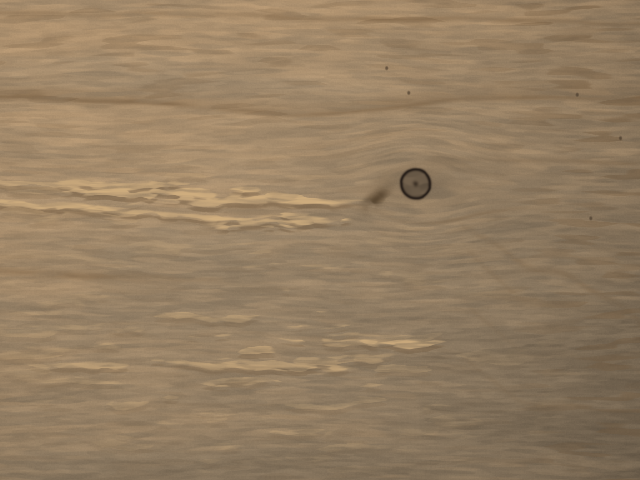
Write a WebGL 1 fragment shader that draws this texture.

```glsl
precision highp float;
uniform vec2 u_resolution;

float hash(vec2 p) {
  return fract(sin(dot(p, vec2(127.1, 311.7))) * 4375.85);
}

// Smooth cellular noise: random cell values blended by distance
float cells(vec2 p) {
  vec2 base = floor(p);
  float sum = 0.0, total = 0.0;
  for (int j = -1; j <= 1; j++) {
    for (int i = -1; i <= 1; i++) {
      vec2 cell = base + vec2(float(i), float(j));
      vec2 d = cell + vec2(hash(cell), hash(cell + 7.3)) - p;
      float weight = exp(-7.0 * dot(d, d));
      sum += weight * hash(cell + 3.1);
      total += weight;
    }
  }
  return sum / total;
}

float bump(float d, float width) {
  return exp(-d * d / (width * width));
}

// Tapered sliver with a ragged outline
float sliver(vec2 d, vec2 halfSize, float slope, float ragged) {
  float across = abs(d.y - slope * d.x) / halfSize.y;
  float along = d.x / halfSize.x;
  return 1.0 - smoothstep(0.4, 1.3, along * along + across + ragged);
}

// Torn fibres: long splits on the left, then scattered chips below
float tears(vec2 p) {
  p.y += 0.002 * sin(p.x * 31.0) + 0.001 * sin(p.x * 73.0 + 1.0);
  float ragged = 1.3 * (cells(p * vec2(16.0, 90.0)) - 0.45) + 1.3 * (cells(p * vec2(38.0, 150.0)) - 0.5);
  float t = sliver(p - vec2(0.40, 0.595), vec2(0.30, 0.015), -0.04, ragged);
  t = max(t, sliver(p - vec2(0.56, 0.582), vec2(0.25, 0.008), -0.01, ragged * 0.5));
  t = max(t, sliver(p - vec2(0.20, 0.564), vec2(0.38, 0.008), -0.07, ragged * 0.6));
  t = max(t, 0.8 * sliver(p - vec2(0.15, 0.617), vec2(0.25, 0.007), -0.03, ragged));
  t = max(t, sliver(p - vec2(0.57, 0.537), vec2(0.15, 0.010), 0.04, ragged));
  t = max(t, 0.85 * sliver(p - vec2(0.77, 0.288), vec2(0.17, 0.009), -0.03, ragged));
  t = max(t, 0.7 * sliver(p - vec2(0.56, 0.238), vec2(0.23, 0.008), -0.03, ragged));
  t = max(t, 0.6 * sliver(p - vec2(0.19, 0.237), vec2(0.11, 0.008), -0.02, ragged));
  float region = bump(p.y - 0.26, 0.2) * bump(p.x - 0.5, 0.45) + 0.7 * bump(p.y - 0.58, 0.07) * bump(p.x - 0.3, 0.4);
  float chips = smoothstep(0.74, 0.9, cells(p * vec2(10.0, 75.0) + 4.0) - 0.15 * ragged);
  return max(t, 0.6 * chips * region);
}

// Dark growth lines, including the arcs falling away from the knot
float seams(vec2 p) {
  float x = p.x;
  float y = p.y + 0.003 * sin(x * 11.0) + 0.0015 * sin(x * 29.0 + 2.0);
  float s = 0.6 * bump(y - 0.975 + 0.017 * x, 0.006);
  float dip = y - 0.798 + 0.035 * bump(x - 0.6, 0.3);
  s += 0.7 * bump(dip, 0.006) + 0.4 * bump(dip - 0.012, 0.014);
  s += 0.65 * bump(y - 0.437 + 0.05 * x, 0.009) * (1.0 - smoothstep(0.2, 0.65, x));
  s += 0.5 * bump(y - 0.665, 0.005) * smoothstep(0.88, 1.05, x);
  s += 0.9 * bump(y - 0.55 - 0.016 * sin((x - 1.0) * 16.0), 0.004) * bump(x - 0.95, 0.11);
  float run = max(x - 0.94, 0.0), start = smoothstep(0.0, 0.06, run);
  float sway = 0.012 * sin(x * 19.0) + 0.005 * sin(x * 47.0);
  s += 0.45 * start * bump(y - 0.535 + 0.45 * run + 0.15 * run * run + sway, 0.008);
  for (int i = 0; i < 3; i++) {
    float k = float(i);
    s += 0.22 * start * bump(y - 0.52 + 0.12 * k + (0.2 - 0.02 * k) * (1.0 - exp(-7.0 * run)) + sway, 0.007);
  }
  return s;
}

void main() {
  vec2 p = gl_FragCoord.xy / u_resolution.y;
  vec2 d = p - vec2(0.866, 0.617);

  // Grain flows around the knot
  float flow = d.y * (1.0 - 0.7 * exp(-60.0 * d.x * d.x - 110.0 * d.y * d.y));
  flow += 0.005 * sin(p.x * 5.0 + flow * 9.0) + 0.002 * sin(p.x * 13.0 - flow * 17.0);
  vec2 g = vec2(p.x, flow);
  float broad = cells(g * vec2(1.6, 11.0)) - 0.5;
  float streak = cells(g * vec2(5.0, 60.0) + 11.0) - 0.5;
  float fine = cells(g * vec2(15.0, 130.0) + 23.0) - 0.5;
  float hair = cells(g * vec2(34.0, 210.0) + 57.0) - 0.5;

  // Light falls off to the lower right and the corners
  vec2 c = p - vec2(0.55, 0.6);
  float light = 1.03 + 0.11 * c.y - 0.09 * c.x - 0.17 * dot(c, c);
  light += 0.06 * broad + 0.07 * streak + 0.085 * fine + 0.07 * hair;
  light += 0.03 * (hash(floor(p * 384.0)) - 0.5);
  vec3 cool = vec3(0.585, 0.507, 0.407), warm = vec3(0.637, 0.53, 0.403);
  float warmth = 0.3 + 0.55 * (p.y - 0.4) - 0.3 * (p.x - 0.6) + 0.6 * broad + 0.4 * fine;
  vec3 color = mix(cool, warm, clamp(warmth, 0.0, 1.0)) * light;

  // Growth lines and short dark dashes, denser near the right edge
  vec3 brown = vec3(0.43, 0.335, 0.23);
  float lines = seams(p) * (0.8 + 0.8 * streak + 0.6 * fine);
  float dashes = smoothstep(0.64, 0.86, cells(g * vec2(13.0, 105.0) + 41.0));
  lines += dashes * (0.16 + 0.2 * smoothstep(0.6, 0.9, p.y) + 0.5 * smoothstep(1.0, 1.3, p.x));
  color = mix(color, brown, clamp(0.5 * lines, 0.0, 0.7));

  // Torn fibres catch light above a thin shadow
  float torn = tears(p);
  float shadow = tears(p + vec2(0.0, 0.010)) * (1.0 - torn);
  color = mix(color, brown, 0.4 * shadow);
  color = mix(color, vec3(0.80, 0.67, 0.49), torn * (0.72 + 0.6 * fine + 0.4 * hair));

  // Knot: stained surround, pale disc, dark ring and pith
  float r = length(d) + 0.0015 * (cells(p * 60.0) - 0.5);
  float stain = bump(d.y + 0.036 - 0.6 * (d.x + 0.09), 0.016) * bump(d.x + 0.085, 0.028);
  color = mix(color, vec3(0.3, 0.23, 0.15), stain * (0.5 + 0.9 * (cells(p * vec2(50.0, 70.0)) - 0.5)));
  color *= 1.0 - 0.13 * bump(d.x, 0.09) * bump(d.y, 0.04);
  float disc = 1.0 - smoothstep(0.027, 0.032, r);
  color = mix(color, vec3(0.40, 0.34, 0.27) * (1.0 + 0.3 * hair), disc);
  color = mix(color, vec3(0.13, 0.1, 0.08), 0.9 * bump(r - 0.030, 0.0035));
  color = mix(color, vec3(0.2, 0.16, 0.12), 0.8 * bump(r, 0.006));

  // Sparse specks
  for (int i = 0; i < 5; i++) {
    vec2 id = vec2(float(i), 5.0);
    vec2 spot = vec2(0.8 + 0.5 * hash(id), 0.3 + 0.68 * hash(id + 2.7));
    float speck = 1.0 - smoothstep(0.001, 0.005, length((p - spot) * vec2(1.0, 0.8)));
    color = mix(color, vec3(0.25, 0.2, 0.15), 0.6 * speck);
  }
  gl_FragColor = vec4(color, 1.0);
}
```
